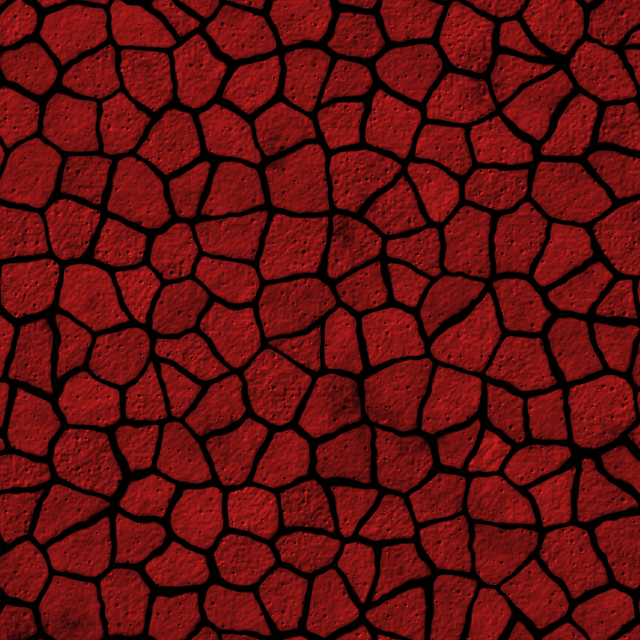
This texture is drawn by a WebGL 2 fragment shader. Its source:

```glsl
#version 300 es
precision highp float;
// Red crazy-paving: rough, pitted stones separated by black joints.

uniform vec2 u_resolution;
out vec4 fragColor;

struct Stone {
    float edge;    // rounded distance to the border, in grid cells
    vec2 outward;  // direction to the nearest border
    float id;      // random value of the stone
};

float hash(vec2 p) {
    return fract(sin(dot(p, vec2(127.1, 311.7))) * 43758.55);
}

vec2 hash2(vec2 p) {
    return vec2(hash(p), hash(p + vec2(37.3, 17.9)));
}

float noise(vec2 p) {
    vec2 i = floor(p), f = fract(p);
    f = f * f * (3.0 - 2.0 * f);
    return mix(mix(hash(i), hash(i + vec2(1, 0)), f.x),
               mix(hash(i + vec2(0, 1)), hash(i + vec2(1, 1)), f.x), f.y);
}

float fbm(vec2 p) {
    float sum = 0.0, amplitude = 0.5;
    for (int i = 0; i < 4; i++) {
        sum += amplitude * noise(p);
        p = p * 2.03 + 11.7;
        amplitude *= 0.5;
    }
    return sum;
}

vec2 seed(vec2 cell) {
    return cell + 0.5 + 0.84 * (hash2(cell) - 0.5);
}

// Voronoi cell whose corners are rounded by a soft minimum
Stone stoneAt(vec2 p) {
    vec2 base = floor(p), home = base, center = vec2(0);
    float nearest = 1e5;
    for (int y = -1; y <= 1; y++)
    for (int x = -1; x <= 1; x++) {
        vec2 cell = base + vec2(x, y);
        vec2 s = seed(cell);
        float d = distance(s, p);
        if (d < nearest) { nearest = d; home = cell; center = s; }
    }
    float total = 0.0;
    vec2 outward = vec2(0);
    for (int y = -2; y <= 2; y++)
    for (int x = -2; x <= 2; x++) {
        if (x == 0 && y == 0) continue;
        vec2 other = seed(home + vec2(x, y));
        vec2 dir = normalize(other - center);
        float weight = exp(-dot(0.5 * (center + other) - p, dir) / 0.025);
        total += weight;
        outward += weight * dir;
    }
    total = max(total, 1e-30);
    return Stone(-0.025 * log(total), outward / total, hash(home + 5.3));
}

// Sparse round holes, 1 at the bottom of a hole
float pits(vec2 p) {
    vec2 cell = floor(p);
    vec2 center = 0.3 + 0.4 * hash2(cell + 9.1);
    float radius = mix(0.1, 0.3, hash(cell + 3.7));
    float d = length(fract(p) - center);
    return step(0.74, hash(cell)) * (1.0 - smoothstep(0.35 * radius, radius, d));
}

float relief(vec2 p) {
    return 0.5 * noise(p * 95.0) + 0.5 * noise(p * 215.0)
         - 0.5 * pits(p * 62.0) - 0.35 * pits(p * 105.0 + 4.4);
}

void main() {
    vec2 p = gl_FragCoord.xy / min(u_resolution.x, u_resolution.y);

    // Bent and chipped stone outlines
    vec2 bend = vec2(noise(p * 19.0), noise(p * 19.0 + 40.0)) - 0.5;
    vec2 chip = vec2(noise(p * 75.0 + 7.0), noise(p * 75.0 + 90.0)) - 0.5;
    Stone stone = stoneAt(p * 12.0 + 0.22 * bend + 0.05 * chip);
    float joint = 0.03 + 0.035 * noise(p * 14.0 + 60.0);
    float cover = smoothstep(joint - 0.012, joint + 0.028, stone.edge);

    // Light from the upper left on the grain and the rims
    vec2 toLight = vec2(-0.0019, 0.0019);
    float grain = relief(p) - relief(p + toLight);
    float roughness = mix(0.4, 0.75, hash(vec2(stone.id * 91.0, 2.0)));
    float rim = 1.0 - smoothstep(joint, joint + 0.09, stone.edge);
    float rimLight = rim * dot(stone.outward, normalize(toLight));

    // Per-stone shade, mottling and sooty patches
    float tone = 0.505 + 0.09 * (stone.id - 0.5);
    tone += 0.22 * (fbm(p * 26.0) - 0.47);
    tone += roughness * grain + 0.07 * rimLight;
    float soot = smoothstep(0.55, 0.8, fbm(p * 9.0 + 21.0));
    tone -= 0.3 * soot * noise(p * 120.0 + 8.0);
    tone -= 0.13 * pits(p * 62.0) + 0.08 * rim;

    vec3 red = vec3(1.0, 0.155, 0.152) * clamp(tone, 0.06, 0.85);
    fragColor = vec4(mix(vec3(0.012, 0.0, 0.0), red, cover), 1.0);
}
```
